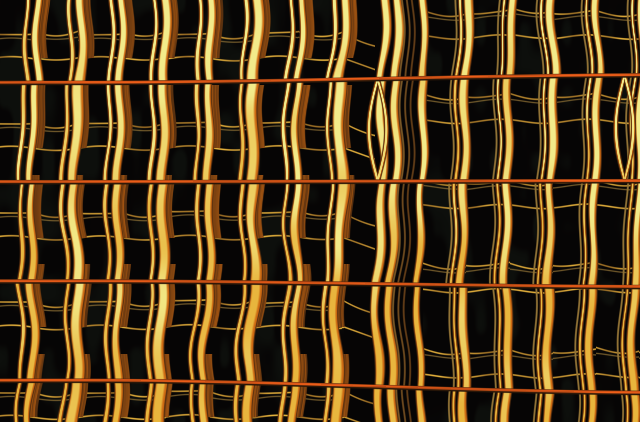
A Shadertoy shader for this pattern:

```glsl
// Golden mullions rippling in a dark glass facade, crossed by five rows of panes with red rails.

const int   LEFT_BAYS = 8;
const int   RIGHT_BAYS = 6;
const float LEFT_START = 0.080, LEFT_STEP = 0.1043;
const float RIGHT_START = 1.003, RIGHT_STEP = 0.1024;
const float GAP_START = 0.815, GAP_END = 0.888;   // dark fold between the halves
const float BAR_HALF = 0.0078, THIN_HALF = 0.0040;
const float LINE_HALF = 0.0019, RAIL_HALF = 0.0031;
const float WOBBLE = 0.026, PANE_BEND = 0.0055, LEAN = 0.018;

const vec3 BLACK  = vec3(0.025, 0.018, 0.018);
const vec3 CREAM  = vec3(0.95, 0.92, 0.54);
const vec3 GOLD   = vec3(0.91, 0.71, 0.24);
const vec3 ORANGE = vec3(0.80, 0.41, 0.07);
const vec3 OLIVE  = vec3(0.57, 0.45, 0.21);
const vec3 BROWN  = vec3(0.33, 0.18, 0.06);
const vec3 RAIL   = vec3(0.86, 0.34, 0.09);

float hash(vec2 p) {
    p = fract(p * vec2(0.1031, 0.1137));
    p += dot(p, p.yx + 33.33);
    return fract((p.x + p.y) * p.x * 17.0);
}

float noise(vec2 p) {
    vec2 i = floor(p), f = fract(p);
    f = f * f * (3.0 - 2.0 * f);
    return mix(mix(hash(i), hash(i + vec2(1, 0)), f.x),
               mix(hash(i + vec2(0, 1)), hash(i + vec2(1, 1)), f.x), f.y);
}

// Antialiased stripe mask
float stripe(float d, float halfWidth) {
    float aa = 0.8 / iResolution.y;
    return 1.0 - smoothstep(halfWidth - aa, halfWidth + aa, abs(d));
}

// Sideways ripple of a mullion; it jumps at each pane row
float ripple(float x, float y, float row, float f) {
    float slow = noise(vec2(x * 6.0 + 3.0, y * 5.0 + row * 0.25)) - 0.5;
    float phase = noise(vec2(x * 4.0, row * 7.3));
    return WOBBLE * slow + PANE_BEND * sin(6.28 * (f + phase)) - LEAN * (y - 0.25);
}

// Lit bar: pale core, orange rim, dark brown fringe
void drawBar(inout vec3 col, float d, float halfWidth, float y, float seed) {
    float w = halfWidth * (0.78 + 0.44 * noise(vec2(seed * 9.0, y * 9.0)));
    float tone = noise(vec2(seed * 5.0 + 2.0, y * 7.0));
    vec3 body = mix(CREAM, GOLD, smoothstep(0.45, 1.15, y * 0.8 + tone * 0.6));
    body = mix(body, ORANGE, smoothstep(0.45, 1.0, abs(d + w * 0.15) / w));
    col = mix(col, BROWN, stripe(d, w + 0.0024));
    col = mix(col, body, stripe(d, w));
}

// Floor lines and dark window tints seen behind the mullions
void drawFloors(inout vec3 col, vec2 p, float bay, float period, float start, float gap) {
    float inBay = fract(bay) - 0.5, id = floor(bay);
    float slope = gap * (p.x - GAP_START) * 0.36;
    float y = p.y - start - slope - 0.005 * sin(bay * 3.1) * (1.0 - gap);
    float level = floor(y / period + 0.5);
    float d = y - level * period;
    float jitter = (hash(vec2(id, level + 5.0)) - 0.5) * 0.009;
    float bow = 0.006 * (inBay * inBay * 4.0 - 0.5) + 0.02 * jitter;
    float glow = 0.45 + 0.55 * noise(vec2(p.x * 25.0, level * 4.0));
    float tint = smoothstep(0.55, 0.85, noise(vec2(bay * 3.0, p.y * 13.0)));
    col += vec3(0.025, 0.04, 0.028) * tint * (1.0 - gap);
    col = mix(col, mix(BROWN, GOLD, glow), stripe(d - 0.029 - jitter * 0.3, LINE_HALF));
    col = mix(col, mix(BROWN, GOLD, glow * 0.9), stripe(d + 0.029 - jitter + bow, LINE_HALF));
    col = mix(col, OLIVE, (1.0 - gap) * 0.75 * stripe(d + 0.018 - jitter, LINE_HALF * 0.8));
}

void mainImage(out vec4 fragColor, in vec2 fragCoord) {
    vec2 p = fragCoord / iResolution.y;
    p.y = 1.0 - p.y;

    // Pane rows, fanning out slightly to the right
    float fan = smoothstep(0.2, 1.6, p.x);
    float rowHeight = mix(0.2353, 0.251, fan);
    float s = (p.y - mix(0.195, 0.177, fan)) / rowHeight;
    float row = floor(s) + 1.0, f = fract(s);

    vec3 col = BLACK;
    if (p.x < GAP_END) {
        float gap = step(GAP_START, p.x);
        drawFloors(col, p, (p.x - LEFT_START) / LEFT_STEP, 0.2125, 0.109, gap);
    } else if (p.x > RIGHT_START) {
        drawFloors(col, p, (p.x - RIGHT_START) / RIGHT_STEP + 20.0, 0.2008, 0.058, 0.0);
    }

    // Left half: thick bar, thin companion, brown reveal ending at the floor line
    for (int i = 0; i < LEFT_BAYS; i++) {
        float id = float(i), x = LEFT_START + id * LEFT_STEP;
        float d = p.x - x - ripple(x, p.y, row, f);
        float thick = BAR_HALF + 0.0034 * mod(id, 2.0);
        float reveal = step(fract((p.y - 0.138) / 0.2125), 1.0) * step(0.3, fract((p.y - 0.138) / 0.2125));
        vec3 wood = mix(BROWN, ORANGE, 0.65 * noise(vec2(d * 380.0, p.y * 4.0 + id)));
        col = mix(col, wood, reveal * stripe(d - 0.014, 0.012));
        drawBar(col, d, thick, p.y, id + 1.0);
        float dThin = p.x - x + 0.026 - ripple(x - 0.026, p.y, row, f);
        drawBar(col, dThin, THIN_HALF, p.y + 0.2, id + 31.0);
    }

    // Fold: two broad bars fading into narrow olive strips
    for (int i = 0; i < 5; i++) {
        float id = float(i), x = 0.908 + 0.032 * min(id, 1.0) + 0.0125 * max(id - 1.0, 0.0);
        float d = p.x - x - ripple(x, p.y, row, f);
        if (i < 2) drawBar(col, d, 0.0088, p.y + 0.15, id + 50.0);
        else col = mix(col, mix(OLIVE, BROWN, id * 0.2), stripe(d, 0.0022));
    }

    // Right half: thick bar with a pair of thin companions
    for (int i = 0; i < RIGHT_BAYS; i++) {
        float id = float(i), x = RIGHT_START + id * RIGHT_STEP;
        float d = p.x - x - 0.8 * ripple(x, p.y, row, f);
        drawBar(col, d, BAR_HALF + 0.001 * mod(id, 2.0), p.y + 0.1, id + 70.0);
        if (i > 0) {
            drawBar(col, d + 0.020, 0.0026, p.y + 0.35, id + 80.0);
            col = mix(col, OLIVE, stripe(d + 0.031, 0.0022));
        }
    }

    // Lens-shaped distortions in the second row
    for (int i = 0; i < 2; i++) {
        float d = abs(p.x - 0.895 - 0.585 * float(i)) - 0.021 * sin(3.14159 * f);
        if (row == 1.0) drawBar(col, d, 0.0032, p.y, float(i) + 90.0);
    }

    // Rails with a dark lower lip
    float dRail = (s - floor(s + 0.5)) * rowHeight;
    col = mix(col, BROWN * 0.5, stripe(dRail - 0.0015, RAIL_HALF + 0.0022));
    col = mix(col, RAIL * (0.85 + 0.25 * noise(vec2(p.x * 9.0, row))), stripe(dRail, RAIL_HALF));

    fragColor = vec4(col, 1.0);
}
```
